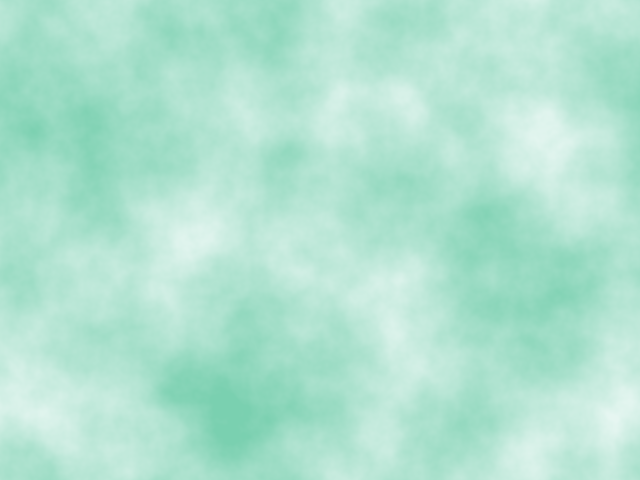
Write a Shadertoy shader that draws this texture.

```glsl
const vec3 DEEP_MINT = vec3(0.48, 0.815, 0.69);
const vec3 PALE_MINT = vec3(0.90, 0.965, 0.945);
const vec2 BASE_CELLS = vec2(4.0, 3.0);
const int OCTAVES = 6;
const float GAIN = 0.53;
const float CONTRAST = 0.73;
const float TAU = 6.2831853;

// Integer hash of a lattice cell and a layer seed, in 0..1
float hash(vec2 cell, int seed) {
    uvec2 q = uvec2(ivec2(cell)) * uvec2(1597u, 3571u);
    uint h = q.x ^ (q.y + uint(seed) * 7919u);
    h = h * 74779u + 28913u;
    h = ((h >> 15) ^ h) * 48271u;
    h = ((h >> 13) ^ h) * 69621u;
    h = (h >> 16) ^ h;
    return float(h & 65535u) / 65536.0;
}

// Slope contribution of one wrapped lattice corner
float corner(vec2 cell, vec2 offset, vec2 period, int seed) {
    float angle = TAU * hash(mod(cell, period), seed);
    return dot(vec2(cos(angle), sin(angle)), offset);
}

// Gradient noise that repeats after a whole number of cells
float tiledNoise(vec2 p, vec2 period, int seed) {
    vec2 cell = floor(p);
    vec2 f = p - cell;
    vec2 blend = f * f * f * (f * (f * 6.0 - 15.0) + 10.0);
    vec2 right = vec2(1.0, 0.0);
    vec2 up = vec2(0.0, 1.0);
    float a = corner(cell, f, period, seed);
    float b = corner(cell + right, f - right, period, seed);
    float c = corner(cell + up, f - up, period, seed);
    float d = corner(cell + 1.0, f - 1.0, period, seed);
    return mix(mix(a, b, blend.x), mix(c, d, blend.x), blend.y);
}

// Octaves are shifted apart so their lattices never line up
float clouds(vec2 uv, vec2 cells, float gain) {
    float sum = 0.0;
    float amplitude = 1.0;
    for (int i = 0; i < OCTAVES; i++) {
        vec2 shift = fract(float(i) * vec2(0.618, 0.383));
        sum += amplitude * tiledNoise(uv * cells + shift, cells, i + 11);
        cells *= 2.0;
        amplitude *= gain;
    }
    return sum;
}

void mainImage(out vec4 fragColor, in vec2 fragCoord) {
    vec2 uv = fragCoord / iResolution.xy;
    float haze = 0.5 + CONTRAST * clouds(uv, BASE_CELLS, GAIN);
    vec3 color = mix(DEEP_MINT, PALE_MINT, clamp(haze, 0.0, 1.0));
    fragColor = vec4(color, 1.0);
}
```
